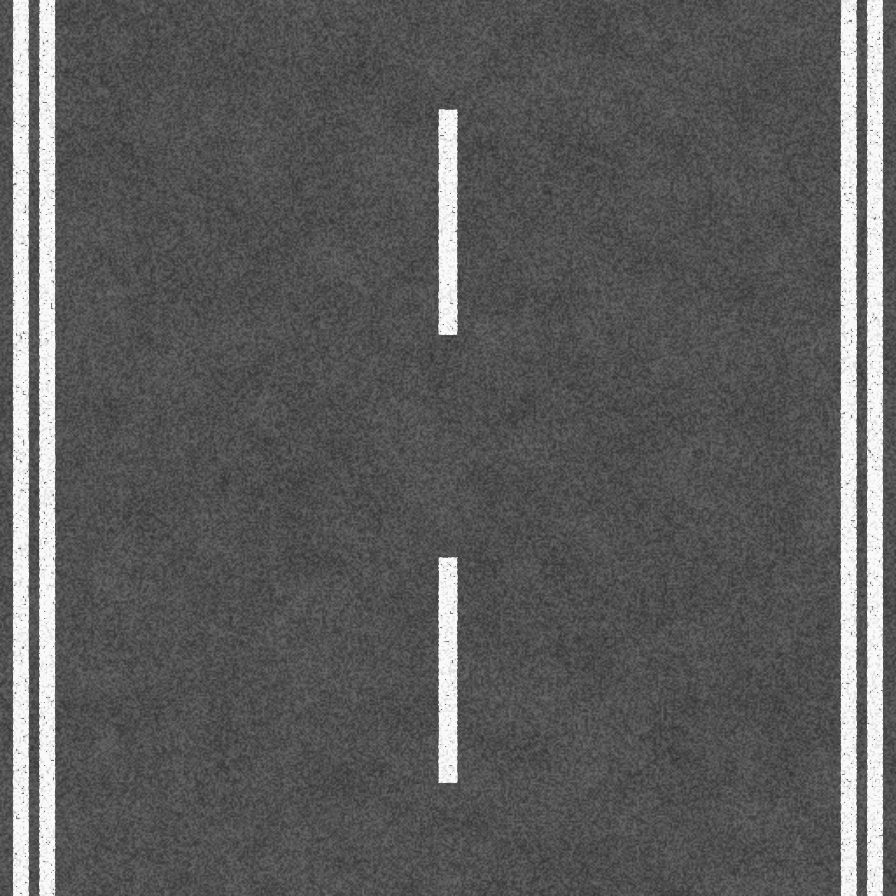
This texture is drawn by a Shadertoy shader. Its source:

```glsl
#define ASPHALT 0.312
#define PAINT 0.975
#define GRAIN_CELLS 512.0
#define GRAIN_AMOUNT 0.14
#define MOTTLE_AMOUNT 0.065
#define LINE_HALF_WIDTH 0.0088
#define LINE_OFFSETS vec2(0.4473, 0.4766)
#define DASH_HALF_SIZE vec2(0.0104, 0.1257)
#define DASH_PERIOD 0.5
#define DASH_CENTER 0.252
#define EDGE_ROUGHNESS 0.0012

float hash(vec2 p) {
    vec3 q = fract(vec3(p.xyx) * 0.1031);
    q += dot(q, q.yzx + 33.33);
    return fract((q.x + q.y) * q.z);
}

float valueNoise(vec2 p) {
    vec2 cell = floor(p);
    vec2 f = fract(p);
    f = f * f * (3.0 - 2.0 * f);
    float low = mix(hash(cell), hash(cell + vec2(1, 0)), f.x);
    float high = mix(hash(cell + vec2(0, 1)), hash(cell + vec2(1, 1)), f.x);
    return mix(low, high, f.y);
}

// Soft blotches, centred on zero
float mottle(vec2 p) {
    float sum = 0.0;
    float weight = 0.5;
    for (int i = 0; i < 4; i++) {
        sum += weight * (valueNoise(p) - 0.5);
        p = p * 2.03 + 17.3;
        weight *= 0.65;
    }
    return sum;
}

float boxDistance(vec2 p, vec2 halfSize) {
    vec2 d = abs(p) - halfSize;
    return length(max(d, 0.0)) + min(max(d.x, d.y), 0.0);
}

// Distance to the double side lines and the centre dashes
float markingDistance(vec2 uv) {
    float side = abs(uv.x - 0.5);
    vec2 lines = abs(side - LINE_OFFSETS) - LINE_HALF_WIDTH;
    float dashY = mod(uv.y - DASH_CENTER + 0.5 * DASH_PERIOD, DASH_PERIOD) - 0.5 * DASH_PERIOD;
    float dash = boxDistance(vec2(uv.x - 0.5, dashY), DASH_HALF_SIZE);
    return min(min(lines.x, lines.y), dash);
}

void mainImage(out vec4 fragColor, in vec2 fragCoord) {
    vec2 uv = fragCoord / iResolution.xy;
    float pixel = 1.0 / min(iResolution.x, iResolution.y);
    vec2 grainPos = uv * GRAIN_CELLS - 0.5;

    // Asphalt grit
    float fine = valueNoise(grainPos) - 0.5;
    float coarse = valueNoise(grainPos * 0.63 + 71.7) - 0.5;
    float road = ASPHALT + GRAIN_AMOUNT * (fine + 0.5 * coarse);
    road += MOTTLE_AMOUNT * mottle(uv * 24.0);

    // Worn paint: light grit with sparse dark pits
    float wear = valueNoise(grainPos + 613.0);
    float paint = PAINT - 0.09 * smoothstep(0.45, 0.85, wear);
    paint -= 0.42 * smoothstep(0.87, 0.97, wear);

    // Markings with slightly ragged edges
    float d = markingDistance(uv) + EDGE_ROUGHNESS * fine;
    float coverage = 1.0 - smoothstep(-0.6 * pixel, 0.6 * pixel, d);
    fragColor = vec4(vec3(mix(road, paint, coverage)), 1.0);
}
```
